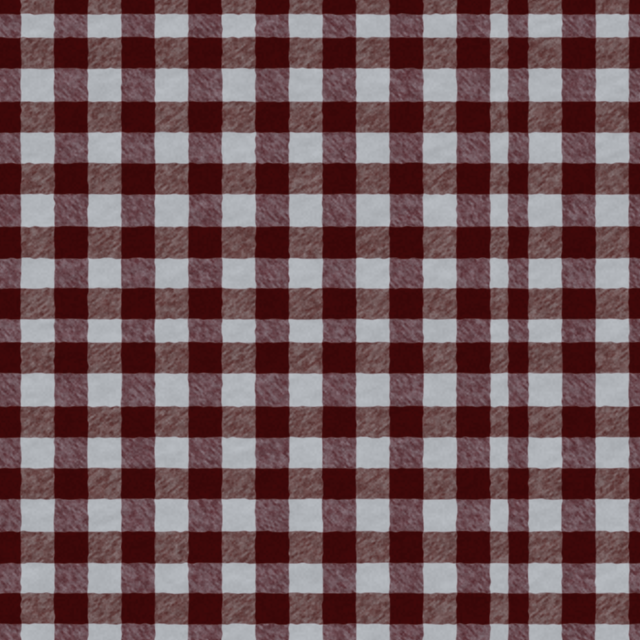
Reproduce this pattern procedurally as a WebGL 2 fragment shader.

```glsl
#version 300 es
precision highp float;

uniform vec2 u_resolution;
out vec4 fragColor;

const vec3 DARK_RED = vec3(0.235, 0.030, 0.034);
const vec3 OFF_WHITE = vec3(0.690, 0.705, 0.725);
const float MIXED_TONE = 0.41;
const float EDGE_SOFTNESS = 0.0019;

// Row edges within one vertical sequence, alternating light start and end
const float ROW_PERIOD = 0.4764;
const float ROW_EDGES[10] = float[10](0.0221, 0.0586, 0.1068, 0.1589, 0.2070,
                                      0.2552, 0.3034, 0.3542, 0.4036, 0.4505);

float hash(vec2 cell) {
    vec3 p = fract(vec3(cell.xyx) * 0.1031);
    p += dot(p, p.yzx + 33.33);
    return fract((p.x + p.y) * p.z);
}

// Value noise centred on zero
float noise(vec2 p) {
    vec2 cell = floor(p);
    vec2 f = fract(p);
    f = f * f * (3.0 - 2.0 * f);
    float low = mix(hash(cell), hash(cell + vec2(1.0, 0.0)), f.x);
    float high = mix(hash(cell + vec2(0.0, 1.0)), hash(cell + 1.0), f.x);
    return mix(low, high, f.y) - 0.5;
}

// Noise drawn out along a direction
float strokes(vec2 p, vec2 along, float lengthFreq, float widthFreq) {
    vec2 across = vec2(-along.y, along.x);
    return noise(vec2(dot(p, along) * lengthFreq, dot(p, across) * widthFreq) + 400.0);
}

// Even columns, with one light and one dark column cut narrow
float lightColumns(float x, float softness) {
    const float period = 0.10475;
    const float centre = 0.0588;
    const float halfWidth = 0.0262;
    float warped = x + 0.0241 * step(0.781, x) + 0.0208 * step(0.810, x);
    float d = abs(mod(warped - centre + 0.5 * period, period) - 0.5 * period) - halfWidth;
    return 1.0 - smoothstep(-softness, softness, d);
}

// Rows of uneven height, measured downwards from the top
float lightRows(float y, float softness) {
    float local = mod(y, ROW_PERIOD);
    float light = 0.0;
    float direction = 1.0;
    for (int i = 0; i < 10; i++) {
        light += direction * smoothstep(-softness, softness, local - ROW_EDGES[i]);
        direction = -direction;
    }
    return light;
}

void main() {
    vec2 uv = gl_FragCoord.xy / u_resolution;
    vec2 cloth = vec2(uv.x, 1.0 - uv.y);

    // Slightly uneven thread edges
    vec2 wobble = vec2(noise(cloth * vec2(35.0, 110.0)),
                       noise(cloth * vec2(110.0, 35.0) + 71.0)) * 0.0024;
    float softness = max(EDGE_SOFTNESS, 0.7 / min(u_resolution.x, u_resolution.y));
    float column = lightColumns(cloth.x + wobble.x, softness);
    float row = lightRows(cloth.y + wobble.y, softness);

    // Crossing threads set the tone: dark, mixed or white
    float white = column * row;
    float mixedArea = column + row - 2.0 * white;
    float tone = MIXED_TONE * mixedArea + white;

    // Twill leans one way in red rows and the other way in white rows
    float rising = strokes(uv, vec2(0.80, 0.60), 120.0, 270.0);
    float falling = strokes(uv, vec2(0.71, -0.71), 130.0, 270.0);
    float twill = mix(rising, falling, row);
    float speck = noise(uv * 330.0 + 19.0);
    tone += mixedArea * (0.27 * twill + 0.13 * speck);

    vec3 color = mix(DARK_RED, OFF_WHITE, tone);
    color += mixedArea * (row - 0.5) * vec3(-0.004, -0.010, 0.016);

    // Soft creases and fine weave shading
    float crease = strokes(uv, vec2(0.95, 0.31), 32.0, 95.0);
    float pucker = noise(uv * vec2(75.0, 120.0) + 7.0);
    float weave = noise(uv * 290.0 + 53.0);
    float shade = 0.055 * crease + 0.035 * pucker + 0.04 * weave;
    color *= 1.0 + shade + (1.0 - tone) * 0.10 * weave;

    fragColor = vec4(clamp(color, 0.0, 1.0), 1.0);
}
```
